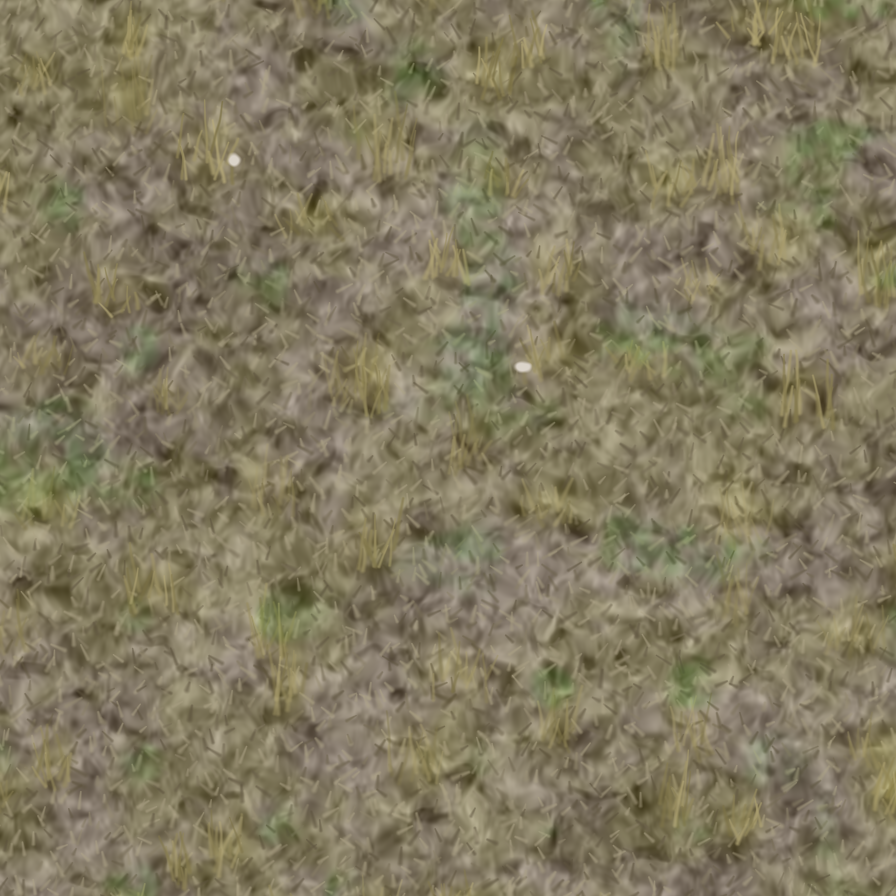
This texture is drawn by a Shadertoy shader. Its source:

```glsl
vec3 hash3(vec2 p) {
    vec3 q = fract(p.xyx * vec3(0.1031, 0.1030, 0.0973));
    q += dot(q, q.yxz + 33.33);
    return fract((q.xxy + q.yzz) * q.zyx);
}

float noise(vec2 p) {
    vec2 i = floor(p), f = fract(p);
    f = f * f * (3.0 - 2.0 * f);
    float low = mix(hash3(i).x, hash3(i + vec2(1, 0)).x, f.x);
    float high = mix(hash3(i + vec2(0, 1)).x, hash3(i + 1.0).x, f.x);
    return mix(low, high, f.y);
}

// Soft blade that narrows from root to tip
float blade(vec2 p, vec2 root, vec2 stem, float width) {
    vec2 q = p - root;
    float along = clamp(dot(q, stem) / dot(stem, stem), 0.0, 1.0);
    float d = length(q - stem * along);
    return smoothstep(width * (1.0 - 0.5 * along), 0.0, d);
}

// Bare soil: clods, crevices and faint changes of tint
vec3 soil(vec2 p) {
    vec2 warp = vec2(noise(p * 38.0), noise(p * 38.0 + 71.0)) - 0.5;
    vec2 q = p + 0.016 * warp;
    vec2 slant = vec2(q.x - 0.45 * q.y, q.y + 0.3 * q.x);
    float tone = 0.10 * (noise(p * 9.0 + 5.0) - 0.5);
    tone += 0.17 * (noise(slant * vec2(42, 60)) - 0.5);
    tone += 0.17 * (noise(slant * vec2(95, 75) + 17.0) - 0.5);
    tone += 0.11 * (noise(q * vec2(190, 130) + 43.0) - 0.5);
    float crevice = noise(slant * vec2(24, 48) + 90.0) * 0.7 + noise(q * 70.0 + 31.0) * 0.3;
    tone -= 0.13 * smoothstep(0.60, 0.82, crevice);
    float olive = noise(p * 11.0 + 60.0) * 0.6 + noise(q * 40.0 + 24.0) * 0.4;
    vec3 tint = mix(vec3(0.525, 0.480, 0.430), vec3(0.520, 0.490, 0.375), smoothstep(0.25, 0.75, olive));
    return tint + tone;
}

// Short dry litter, mostly upright, both pale and dark
vec3 addLitter(vec3 color, vec2 p) {
    vec2 cell = floor(p * 42.0);
    for (int k = 0; k < 18; k++) {
        vec2 id = cell + vec2(k % 3, (k / 3) % 3) - 1.0;
        vec3 place = hash3(id + float(k / 9) * 137.0 + 11.0);
        vec3 look = hash3(id + float(k / 9) * 211.0 + 57.0);
        vec2 root = (id + place.xy) / 42.0;
        float angle = 1.57 + (place.z - 0.5) * 2.4;
        vec2 stem = vec2(cos(angle), sin(angle)) * mix(0.006, 0.019, look.x);
        float cover = blade(p, root, stem, mix(0.003, 0.0058, look.y));
        vec3 straw = mix(vec3(0.36, 0.32, 0.24), vec3(0.68, 0.64, 0.53), smoothstep(0.1, 0.8, look.z));
        color = mix(color, straw, cover * 0.55);
    }
    return color;
}

// Scattered tufts of yellowed grass with shade at the roots
vec3 addTufts(vec3 color, vec2 p) {
    vec2 cell = floor(p * 9.0);
    for (int k = 0; k < 9; k++) {
        vec2 id = cell + vec2(k % 3, 1 - k / 3) - vec2(1, 0);
        vec3 place = hash3(id + 23.0);
        vec3 kind = hash3(id + 301.0);
        if (place.z > 0.62) continue;
        vec2 base = (id + place.xy) / 9.0;
        float spread = mix(0.012, 0.036, kind.x);
        float height = mix(0.030, 0.078, kind.y);
        float strength = mix(0.30, 0.75, kind.z);

        vec2 s = (p - base + vec2(0.004, 0.004)) / vec2(spread * 0.8, 0.010);
        s += 1.6 * (vec2(noise(p * 75.0), noise(p * 75.0 + 19.0)) - 0.5);
        color = mix(color, vec3(0.27, 0.23, 0.15), 0.75 * strength * exp(-dot(s, s)));
        vec2 g = (p - base - vec2(0.0, height * 0.4)) / vec2(spread * 1.2, height * 0.6);
        color += vec3(0.025, 0.025, -0.025) * exp(-dot(g, g));

        for (int j = 0; j < 11; j++) {
            vec3 r = hash3(id * 17.0 + float(j) * 3.7 + 409.0);
            vec3 c = hash3(id * 13.0 + float(j) * 5.3 + 613.0);
            vec2 root = base + vec2((r.x - 0.5) * 2.0 * spread, (r.y - 0.4) * 0.03);
            vec2 stem = vec2((r.z - 0.5) * 0.028, height * mix(0.3, 1.0, c.x));
            float sway = 0.004 * (noise(p * 45.0 + float(j) * 7.0) - 0.5);
            float cover = blade(p + vec2(sway, 0.0), root, stem, mix(0.003, 0.0055, c.y));
            vec3 grass = mix(vec3(0.47, 0.43, 0.26), vec3(0.72, 0.67, 0.48), c.z);
            color = mix(color, grass, cover * strength);
        }
    }
    return color;
}

void mainImage(out vec4 fragColor, in vec2 fragCoord) {
    vec2 p = fragCoord / iResolution.y;
    vec3 color = addTufts(addLitter(soil(p), p), p);

    // Sparse fresh green
    float green = smoothstep(0.70, 0.90, noise(p * 13.0 + 150.0)) * noise(p * 60.0 + 8.0);
    color += green * vec3(-0.07, 0.02, -0.05);

    // A few pale pebbles
    for (int i = 0; i < 2; i++) {
        vec3 r = hash3(vec2(i * 9 + 4, 77));
        vec2 q = p - mix(vec2(0.15), vec2(0.85), r.xy);
        float d = length(q * vec2(1.0, 1.2)) + 0.005 * (noise(p * 130.0) - 0.5);
        color = mix(color, vec3(0.86, 0.83, 0.79), smoothstep(0.010, 0.005, d));
    }
    fragColor = vec4(color, 1.0);
}
```
